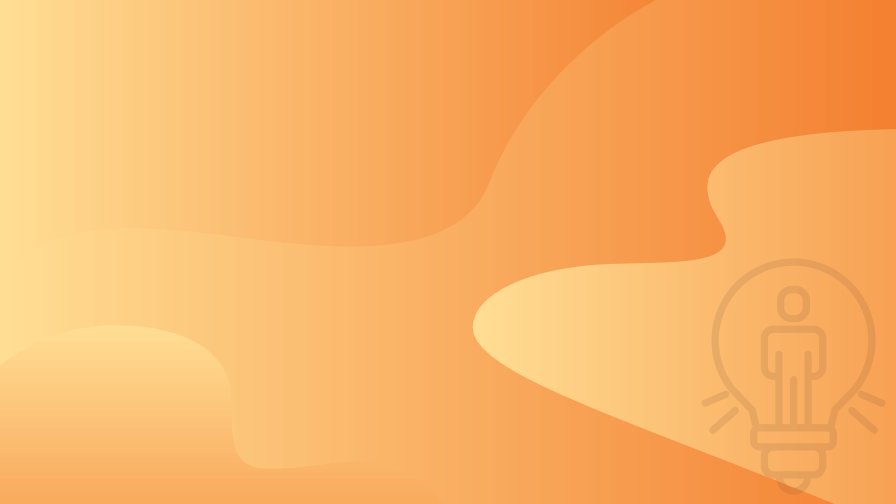
A WebGL 1 fragment shader for this background:

```glsl
precision highp float;
// Layered amber waves with smooth gradients and a faint light bulb outline.

uniform vec2 u_resolution;

// The canvas is 16 units wide and 9 units high.
const float HEIGHT = 9.0;
const vec3 CREAM = vec3(1.0, 0.87, 0.58);
const vec3 DEEP_ORANGE = vec3(0.955, 0.50, 0.19);
const vec3 INK = vec3(0.45, 0.30, 0.20);
const float INK_ALPHA = 0.14;
const vec2 BULB_CENTER = vec2(14.17, 2.92);
const float BULB_RADIUS = 1.40;
const float STROKE = 0.065;
const float BANDS = 38.0;
const float BAND_STRENGTH = 0.5;
const int CURVE_STEPS = 20;

// Outline state: pen position, distance to the path, crossings above the point.
vec2 point, pen;
float nearest, side;

float segment(vec2 p, vec2 a, vec2 b) {
  vec2 ab = b - a;
  return length(p - a - ab * clamp(dot(p - a, ab) / dot(ab, ab), 0.0, 1.0));
}

float roundBox(vec2 p, vec2 halfSize, float radius) {
  vec2 q = abs(p) - halfSize + radius;
  return length(max(q, 0.0)) + min(max(q.x, q.y), 0.0) - radius;
}

void moveTo(vec2 start) {
  pen = start;
  nearest = 1e3;
  side = -1.0;
}

void lineTo(vec2 end) {
  nearest = min(nearest, segment(point, pen, end));
  if ((pen.x <= point.x) != (end.x <= point.x)) {
    float y = mix(pen.y, end.y, (point.x - pen.x) / (end.x - pen.x));
    if (y > point.y) side = -side;
  }
  pen = end;
}

void curveTo(vec2 b, vec2 c, vec2 d) {
  vec2 a = pen;
  for (int i = 1; i <= CURVE_STEPS; i++) {
    float t = float(i) / float(CURVE_STEPS), s = 1.0 - t;
    lineTo(s * s * s * a + 3.0 * s * t * (s * b + t * c) + t * t * t * d);
  }
}

float coverage(float signedDistance, float pixel) {
  return clamp(0.5 + signedDistance / pixel, 0.0, 1.0);
}

vec3 ramp(float t) {
  float stepped = (floor(t * BANDS) + 0.5) / BANDS;
  return mix(CREAM, DEEP_ORANGE, clamp(mix(t, stepped, BAND_STRENGTH), 0.0, 1.0));
}

void traceWave() {
  moveTo(vec2(0.0, 3.94));
  curveTo(vec2(0.46, 4.73), vec2(1.46, 4.96), vec2(2.54, 4.92));
  curveTo(vec2(3.96, 4.88), vec2(5.0, 4.58), vec2(6.42, 4.60));
  curveTo(vec2(7.81, 4.63), vec2(8.5, 5.08), vec2(8.75, 5.77));
  curveTo(vec2(9.21, 6.96), vec2(10.25, 8.21), vec2(11.71, 9.0));
  lineTo(vec2(20.0, 13.0));
}

void traceRightBlob() {
  moveTo(vec2(16.46, 6.70));
  curveTo(vec2(15.42, 6.69), vec2(12.63, 6.67), vec2(12.63, 5.67));
  curveTo(vec2(12.63, 5.21), vec2(12.96, 5.04), vec2(12.96, 4.73));
  curveTo(vec2(12.96, 4.29), vec2(12.04, 4.32), vec2(11.04, 4.29));
  curveTo(vec2(9.58, 4.27), vec2(8.44, 3.79), vec2(8.44, 3.15));
  curveTo(vec2(8.44, 2.33), vec2(11.25, 1.5), vec2(14.9, 0.0));
  lineTo(vec2(18.0, -1.3));
}

void traceLeftBlob() {
  moveTo(vec2(0.0, 2.48));
  curveTo(vec2(0.63, 2.96), vec2(1.35, 3.21), vec2(2.13, 3.19));
  curveTo(vec2(3.33, 3.17), vec2(4.10, 2.71), vec2(4.13, 1.92));
  curveTo(vec2(4.15, 1.19), vec2(4.08, 0.63), vec2(4.79, 0.63));
  curveTo(vec2(5.52, 0.63), vec2(5.94, 0.77), vec2(6.56, 0.77));
  curveTo(vec2(7.19, 0.77), vec2(7.75, 0.35), vec2(8.02, -0.17));
}

// Distance to the bulb line work, mirrored about its vertical axis.
float bulbLines(vec2 p) {
  vec2 q = vec2(abs(p.x), p.y);
  // Glass and neck
  float d = q.y > -0.84 * q.x ? abs(length(q) - BULB_RADIUS) : 1e3;
  d = min(d, segment(q, vec2(1.07, -0.90), vec2(0.74, -1.24)));
  d = min(d, segment(q, vec2(0.74, -1.24), vec2(0.66, -1.56)));
  // Screw base and tip
  d = min(d, abs(roundBox(q + vec2(0.0, 1.73), vec2(0.71, 0.17), 0.10)));
  d = min(d, abs(roundBox(q + vec2(0.0, 2.15), vec2(0.52, 0.25), 0.16)));
  if (q.y < -2.4) d = min(d, abs(length(q + vec2(0.0, 2.44)) - 0.25));
  // Standing figure
  d = min(d, abs(roundBox(q - vec2(0.0, 0.65), vec2(0.23, 0.26), 0.20)));
  if (q.x > 0.25 || q.y > -0.2)
    d = min(d, abs(roundBox(q + vec2(0.0, 0.22), vec2(0.52, 0.42), 0.16)));
  d = min(d, segment(q, vec2(0.26, -0.25), vec2(0.26, -1.53)));
  d = min(d, segment(q, vec2(0.0, -0.70), vec2(0.0, -1.53)));
  // Rays
  d = min(d, segment(q, vec2(1.21, -0.96), vec2(1.58, -1.12)));
  return min(d, segment(q, vec2(1.04, -1.25), vec2(1.44, -1.60)));
}

void main() {
  float pixel = HEIGHT / u_resolution.y;
  point = gl_FragCoord.xy * pixel;
  vec3 color = ramp(point.x / 12.5);
  traceWave();
  color = mix(color, ramp(point.x / 16.0), coverage(side * nearest, pixel));
  traceRightBlob();
  color = mix(color, ramp((point.x - 8.44) / 11.6), coverage(side * nearest, pixel));
  traceLeftBlob();
  color = mix(color, ramp((3.19 - point.y) / 5.8), coverage(side * nearest, pixel));
  float ink = coverage(STROKE - bulbLines(point - BULB_CENTER), pixel);
  gl_FragColor = vec4(mix(color, INK, INK_ALPHA * ink), 1.0);
}
```
